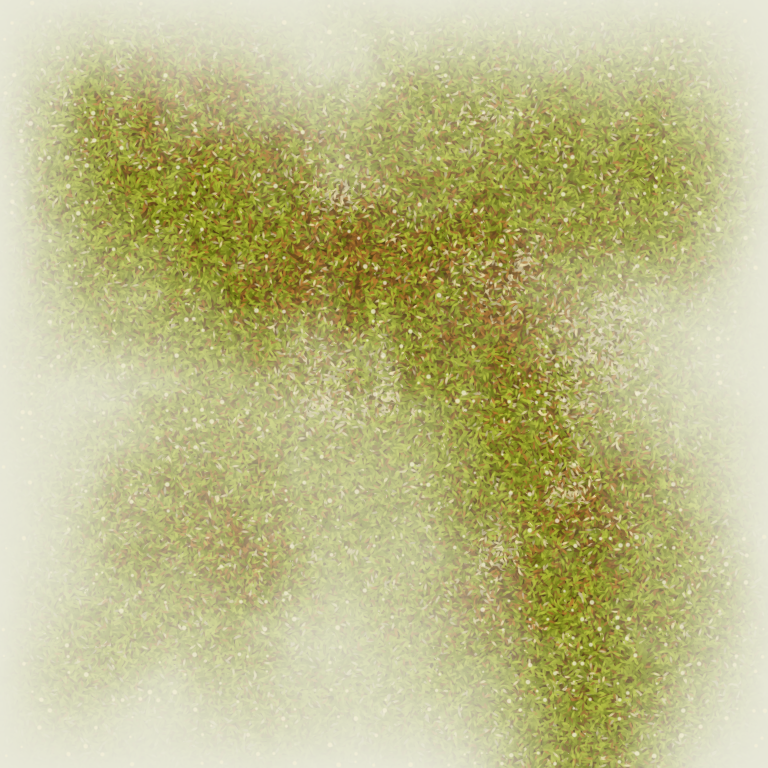
Give the GLSL for this texture, as a Shadertoy shader.

```glsl
// Mossy ground fading into a pale mist at the borders.
// Soft capsules and spots place the moss, bare earth and straw;
// layers of randomly turned ellipses form the tiny leaves.

const vec3 MIST = vec3(0.91, 0.91, 0.85);
const vec3 SOIL = vec3(0.36, 0.27, 0.06);
const vec3 LEAF_DARK = vec3(0.37, 0.41, 0.03);
const vec3 LEAF_LIGHT = vec3(0.72, 0.77, 0.20);
const vec3 BROWN = vec3(0.57, 0.37, 0.13);
const vec3 STRAW = vec3(0.91, 0.85, 0.63);
const float BASE_DENSITY = 0.40;
const float EDGE_FADE = 0.16;
const vec2 LEAF_SIZE = vec2(0.75, 0.27);
const int LEAF_LAYERS = 3;
const float LEAF_CELLS = 112.0;
const float FLECK_CELLS = 85.0;

// Moss bands: segment ends, then radius and strength
const vec4 BANDS[8] = vec4[8](
    vec4(0.14, 0.80, 0.34, 0.68), vec4(0.27, 0.70, 0.52, 0.64),
    vec4(0.52, 0.70, 0.90, 0.76), vec4(0.55, 0.60, 0.71, 0.40),
    vec4(0.71, 0.42, 0.76, 0.00), vec4(0.24, 0.33, 0.32, 0.27),
    vec4(0.84, 0.26, 0.92, 0.24), vec4(0.56, 0.88, 0.66, 0.82));
const vec2 BAND_SHAPE[8] = vec2[8](
    vec2(0.12, 0.75), vec2(0.11, 0.78), vec2(0.11, 0.68), vec2(0.11, 0.75),
    vec2(0.11, 0.82), vec2(0.10, 0.36), vec2(0.09, 0.36), vec2(0.10, 0.32));

// Spots: centre and radius
const vec3 EARTH_SPOTS[7] = vec3[7](
    vec3(0.27, 0.85, 0.11), vec3(0.53, 0.70, 0.10), vec3(0.42, 0.63, 0.09),
    vec3(0.28, 0.30, 0.09), vec3(0.66, 0.58, 0.09), vec3(0.78, 0.34, 0.10),
    vec3(0.63, 0.22, 0.06));
const vec3 STRAW_SPOTS[8] = vec3[8](
    vec3(0.44, 0.76, 0.038), vec3(0.63, 0.85, 0.025), vec3(0.65, 0.63, 0.032),
    vec3(0.50, 0.49, 0.030), vec3(0.40, 0.50, 0.040), vec3(0.65, 0.28, 0.028),
    vec3(0.75, 0.37, 0.030), vec3(0.78, 0.53, 0.065));
const vec3 MIST_SPOTS[6] = vec3[6](
    vec3(0.02, 0.34, 0.15), vec3(0.12, 0.47, 0.09), vec3(0.44, 0.15, 0.12),
    vec3(0.42, 0.93, 0.09), vec3(0.94, 0.53, 0.13), vec3(0.20, 0.07, 0.09));

float hash(vec2 cell, float seed) {
    uvec2 q = uvec2(ivec2(cell)) * uvec2(1597u, 3812u) + uint(seed) * 7919u;
    uint n = (q.x ^ (q.y << 8)) * 747796u + q.y * 2891u + 977u;
    n = ((n >> 15) ^ n) * 668265u;
    n = ((n >> 13) ^ n) * 374761u;
    n ^= n >> 16;
    return float(n & 65535u) / 65535.0;
}

float noise(vec2 p, float seed) {
    vec2 i = floor(p), f = fract(p);
    f *= f * (3.0 - 2.0 * f);
    return mix(mix(hash(i, seed), hash(i + vec2(1, 0), seed), f.x),
               mix(hash(i + vec2(0, 1), seed), hash(i + 1.0, seed), f.x), f.y);
}

float fbm(vec2 p, float seed) {
    float sum = 0.0, gain = 0.5;
    for (int i = 0; i < 4; i++, p *= 2.0, gain *= 0.5) sum += gain * noise(p, seed + float(i));
    return sum / 0.9375;
}

float spot(vec2 p, vec3 s) {
    vec2 d = (p - s.xy) / s.z;
    return exp(-dot(d, d));
}

float segmentDistance(vec2 p, vec4 s) {
    vec2 a = p - s.xy, b = s.zw - s.xy;
    return length(a - b * clamp(dot(a, b) / dot(b, b), 0.0, 1.0));
}

float mossDensity(vec2 uv, vec2 warped) {
    float gap = 1.0 - BASE_DENSITY;
    for (int i = 0; i < 8; i++) {
        float d = segmentDistance(warped, BANDS[i]) / BAND_SHAPE[i].x;
        gap *= 1.0 - BAND_SHAPE[i].y * exp(-d * d);
    }
    float density = 1.0 - gap;
    for (int i = 0; i < 6; i++) density *= 1.0 - 0.62 * spot(warped, MIST_SPOTS[i]);
    // The lower band runs off the bottom border without fading
    vec2 fade = smoothstep(-0.03, EDGE_FADE, min(uv, 1.0 - uv) + 0.35 * (warped - uv));
    float open = exp(-pow((uv.x - 0.76) / 0.11, 2.0)) * step(uv.y, 0.5);
    return density * fade.x * mix(fade.y, 1.0, 0.85 * open);
}

vec3 addLeaves(vec3 col, vec2 uv, float cells, float seed, float earth, float straw) {
    vec2 p = uv * cells, base = floor(p);
    float aa = 0.75 * cells / iResolution.y;
    for (int k = 0; k < 9; k++) {
        vec2 id = base + vec2(k % 3, k / 3) - 1.0;
        vec2 q = p - id - vec2(hash(id, seed), hash(id, seed + 1.0));
        float angle = 6.2832 * hash(id, seed + 2.0), tone = hash(id, seed + 3.0);
        q = mat2(cos(angle), -sin(angle), sin(angle), cos(angle)) * q;
        float d = (length(q / LEAF_SIZE) - 1.0) * LEAF_SIZE.y;
        vec3 leaf = mix(LEAF_DARK, LEAF_LIGHT, tone);
        float kind = hash(id, seed + 4.0);
        if (kind < earth) leaf = BROWN * (0.6 + 0.7 * tone);
        if (kind > 1.0 - straw) leaf = STRAW * (0.75 + 0.3 * tone);
        col = mix(col, leaf, 0.85 * (1.0 - smoothstep(-aa, aa, d)));
    }
    return col;
}

void mainImage(out vec4 fragColor, in vec2 fragCoord) {
    vec2 uv = fragCoord / iResolution.xy;
    vec2 warped = uv + 0.09 * (vec2(fbm(uv * 9.0, 10.0), fbm(uv * 9.0, 20.0)) - 0.5);
    float patches = fbm(uv * 26.0, 30.0);

    // Ground mix
    float earth = 0.10, straw = 0.05;
    for (int i = 0; i < 7; i++) earth += 0.34 * spot(warped, EARTH_SPOTS[i]);
    for (int i = 0; i < 8; i++) straw += 0.42 * spot(warped, STRAW_SPOTS[i]);
    earth *= 0.5 + patches;
    straw *= 0.4 + 1.2 * fbm(uv * 40.0, 40.0);

    // Leaves, finer towards the top layer
    vec3 col = SOIL * (0.7 + 0.6 * noise(uv * 230.0, 50.0));
    for (int i = 0; i < LEAF_LAYERS; i++)
        col = addLeaves(col, uv, LEAF_CELLS + 32.0 * float(i), 60.0 + 10.0 * float(i), earth, straw);

    // Mist over the moss
    float density = mossDensity(uv, warped) * (0.84 + 0.32 * patches);
    col = mix(MIST, col, clamp(density, 0.0, 0.96));

    // Sparse bright flecks
    vec2 p = uv * FLECK_CELLS, id = floor(p);
    vec2 centre = 0.3 + 0.4 * vec2(hash(id, 100.0), hash(id, 101.0));
    float size = 0.1 + 0.16 * hash(id, 102.0), aa = FLECK_CELLS / iResolution.y;
    float fleck = 1.0 - smoothstep(size - aa, size + aa, length(fract(p) - centre));
    col = mix(col, vec3(0.96, 0.94, 0.85), 0.75 * fleck * step(0.91, hash(id, 103.0)));
    fragColor = vec4(col, 1.0);
}
```
